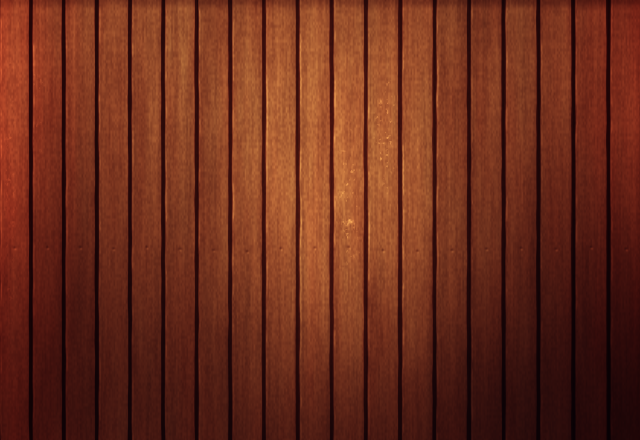
Write a Shadertoy shader that draws this texture.

```glsl
// Varnished vertical wooden boards with dark grooves under a warm pool of light.

float hash(vec2 p) {
    vec3 q = fract(vec3(p.xyx) * 0.1031);
    q += dot(q, q.yzx + 33.33);
    return fract((q.x + q.y) * q.z);
}

float noise(vec2 p) {
    vec2 i = floor(p), f = fract(p);
    f = f * f * (3.0 - 2.0 * f);
    return mix(mix(hash(i), hash(i + vec2(1, 0)), f.x),
               mix(hash(i + vec2(0, 1)), hash(i + vec2(1, 1)), f.x), f.y);
}

float fbm(vec2 p) {
    float sum = 0.0, amp = 0.5;
    for (int k = 0; k < 4; k++) {
        sum += amp * noise(p);
        p = p * 2.03 + 17.7;
        amp *= 0.5;
    }
    return sum;
}

float blob(vec2 p, vec2 center, vec2 size) {
    vec2 d = (p - center) / size;
    return exp(-dot(d, d));
}

// Boards widen slightly to the right; the whole part is the board index.
float boardCoord(float x) {
    const float start = 0.0482, pitch = 0.05126, growth = 0.0001074;
    float disc = pitch * pitch + 4.0 * growth * (x - start);
    return (sqrt(disc) - pitch) / (2.0 * growth) + 1.0;
}

float lighting(vec2 uv) {
    float wall = mix(0.16, 0.47, smoothstep(0.0, 0.9, uv.y));
    float side = 0.16 * (1.0 - uv.x) - 0.03;
    float pool = 0.31 * blob(uv, vec2(0.53, 0.46), vec2(0.205, 0.43));
    float leftGlow = 0.09 * blob(uv, vec2(0.0, 0.68), vec2(0.05, 0.28));
    float rightGlow = 0.08 * blob(uv, vec2(1.0, 0.75), vec2(0.05, 0.3));
    float leftShade = 0.06 * blob(uv, vec2(0.12, 0.45), vec2(0.07, 0.5));
    float topShade = 0.12 * smoothstep(0.975, 1.0, uv.y);
    return wall + side + pool + leftGlow + rightGlow - leftShade - topShade;
}

// Multiplier for long fibres, pores and faint cross ripples.
float woodGrain(vec2 uv, float board) {
    vec2 p = uv + vec2(0.0, board * 3.7);
    float streaks = fbm(vec2(p.x * 95.0, p.y * 2.2)) - 0.47;
    float fibres = noise(vec2(p.x * 380.0, p.y * 14.0)) - 0.5;
    float pores = noise(vec2(p.x * 420.0, p.y * 150.0)) - 0.5;
    float ripple = noise(vec2(p.x * 28.0, p.y * 85.0)) - 0.5;
    float clouds = fbm(vec2(p.x * 14.0, p.y * 5.0)) - 0.47;
    return 1.0 + 0.26 * streaks + 0.12 * fibres + 0.15 * pores
         + 0.07 * ripple * smoothstep(0.3, 1.0, uv.y) + 0.2 * clouds;
}

// Worn varnish gathers in a few areas and breaks into small flecks.
float wornFlecks(vec2 uv) {
    float area = blob(uv, vec2(0.546, 0.54), vec2(0.014, 0.13))
               + blob(uv, vec2(0.601, 0.70), vec2(0.014, 0.12))
               + 0.5 * blob(uv, vec2(0.06, 0.76), vec2(0.012, 0.10))
               + 0.4 * blob(uv, vec2(0.015, 0.6), vec2(0.008, 0.3));
    float chips = noise(uv * vec2(190.0, 105.0)) * 0.65
                + noise(uv * vec2(390.0, 230.0)) * 0.35;
    float knot = blob(uv, vec2(0.546, 0.498), vec2(0.005, 0.009));
    return area * smoothstep(0.66, 0.88, chips) + knot * smoothstep(0.3, 0.7, chips);
}

// Wood ramp: green and blue rise with the square of the tone.
vec3 woodColor(float tone, float redness) {
    float square = tone * tone;
    float green = (0.2 * tone + 0.52 * square) * (1.0 - 0.3 * redness);
    float blue = (0.02 + 0.1 * tone + 0.25 * square) * (1.0 - 0.25 * redness);
    return vec3(tone, green, blue);
}

void mainImage(out vec4 fragColor, in vec2 fragCoord) {
    vec2 uv = fragCoord / iResolution.xy;
    float aspect = iResolution.x / iResolution.y;
    float coord = boardCoord(uv.x);
    float board = floor(coord), across = fract(coord);
    float pixel = 20.0 / iResolution.x;

    // Lit board surface
    float tone = lighting(uv) * woodGrain(uv, board);
    tone *= 0.95 + 0.1 * hash(vec2(board, 4.0));
    tone *= 1.0 + 0.1 * (across - 0.5) * (hash(vec2(board, 9.0)) - 0.2);

    // Nail heads: a dark dimple with a lit lower rim
    float nailY = 0.433 + 0.012 * (hash(vec2(board, 2.0)) - 0.5);
    vec2 nail = vec2((across - 0.5) * 0.0525 * aspect, uv.y - nailY);
    tone *= 1.0 - 0.25 * blob(nail, vec2(0.0), vec2(0.0035));
    tone += 0.12 * blob(nail, vec2(0.002, -0.004), vec2(0.003));

    // Rounded groove edges, with a patchy highlight beside the dark core
    float seam = across - step(0.5, across);
    seam += 0.02 * (noise(vec2(board * 7.0, uv.y * 22.0)) - 0.5);
    float center = blob(uv, vec2(0.52, 0.55), vec2(0.27, 0.6));
    float core = 1.0 - smoothstep(0.035, 0.045 + pixel, abs(seam));
    float soft = exp(-abs(seam) * 13.0);
    float rim = blob(vec2(seam, 0.0), vec2(0.095, 0.0), vec2(0.025, 1.0));
    float patches = smoothstep(0.3, 0.8, noise(vec2(board * 5.0, uv.y * 35.0)));
    tone *= 1.0 - 0.22 * soft;
    tone *= 1.0 + rim * (0.06 + 0.22 * patches);
    tone *= 1.0 - core * mix(0.72, 0.52, center);
    tone += 0.25 * wornFlecks(uv) * (1.0 - core);

    float redness = smoothstep(0.3, 0.52, abs(uv.x - 0.5)) + 0.6 * core;
    redness += 0.7 * (fbm(vec2(uv.x * 45.0, uv.y * 4.0 + board)) - 0.47);
    fragColor = vec4(clamp(woodColor(max(tone, 0.02), redness), 0.0, 1.0), 1.0);
}
```
